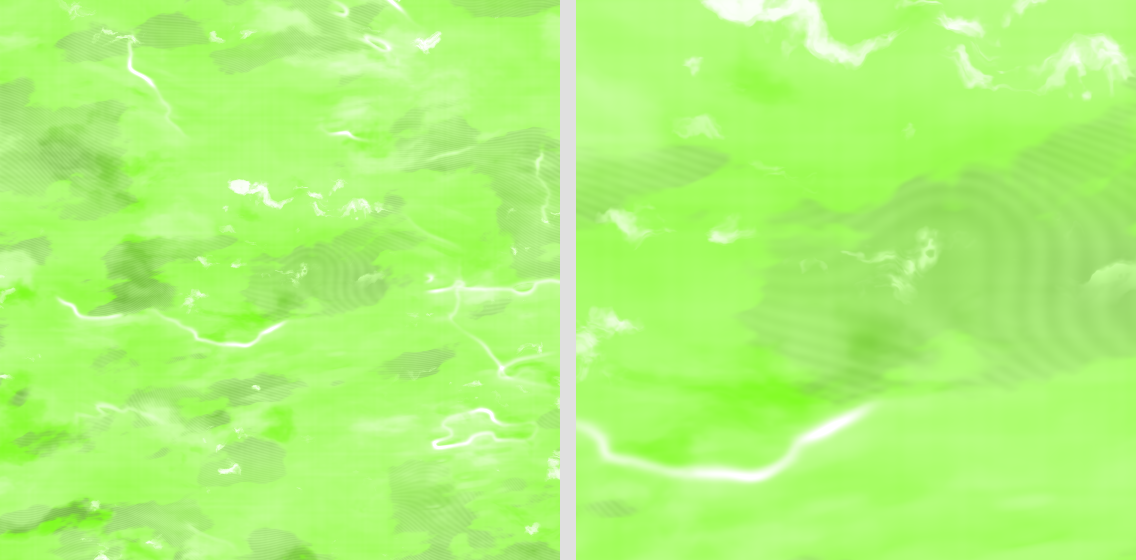
Left: the whole. Right: its middle third, enlarged.
A three.js fragment shader for this texture:

```glsl
// Glowing lime stone: soft horizontal blotches, dull hatched smears and broken
// white veins. One tone value runs from deep green to white; veins are contour
// lines of rough noise fields, smears are thresholded, tilted noise.
varying vec2 vUv;

const vec3 DEEP_GREEN = vec3(0.43, 0.985, 0.0);
const vec3 WHITE = vec3(1.0, 1.0, 1.0);
const vec3 DULL_GREEN = vec3(0.635, 0.865, 0.46);

const float BASE_TONE = 0.425;
const float BLOTCH_CONTRAST = 0.32;
const float DEEP_SPOT_DEPTH = 0.27;
const float PALE_WISP_LIFT = 0.17;
const vec2 BLOTCH_SCALE = vec2(5.0, 9.0);
const float SWIRL = 0.09;

const vec2 VEIN_SCALE = vec2(1.9, 4.0);
const float VEIN_WIDTH = 0.0042;
const float VEIN_GLOW = 0.5;
const float SHADE_WIDTH = 0.013;
const float SHADE_DEPTH = 0.2;

const vec2 SMEAR_SCALE = vec2(6.5, 15.0);
const float SMEAR_TILT = 0.2;
const float HATCH_LINES = 190.0;

float hash(vec2 cell) {
  vec3 q = fract(vec3(cell.xyx) * 0.1031);
  q += dot(q, q.yzx + 33.33);
  return fract((q.x + q.y) * q.z);
}

float noise(vec2 p) {
  vec2 i = floor(p);
  vec2 f = fract(p);
  f = f * f * f * (f * (f * 6.0 - 15.0) + 10.0);
  float low = mix(hash(i), hash(i + vec2(1.0, 0.0)), f.x);
  float high = mix(hash(i + vec2(0.0, 1.0)), hash(i + vec2(1.0, 1.0)), f.x);
  return mix(low, high, f.y);
}

float fbm(vec2 p) {
  float sum = 0.0;
  float weight = 0.516;
  for (int i = 0; i < 5; i++) {
    sum += weight * noise(p);
    p = p * 2.03 + vec2(17.3, 9.1);
    weight *= 0.5;
  }
  return sum;
}

vec2 swirl(vec2 p, float scale, float seed) {
  return vec2(fbm(p * scale + seed), fbm(p * scale + seed + 47.0)) - 0.5;
}

// Height field whose middle contour forms the veins.
float veinField(vec2 p, float slope, float seed) {
  vec2 q = vec2(p.x, p.y + slope * p.x) * VEIN_SCALE + seed;
  return noise(q) + 0.32 * noise(q * 2.9 + 7.0) + 0.15 * noise(q * 6.3)
       + 0.06 * noise(q * 14.0) - 0.765;
}

// Tone added by one set of veins: a bright core, darker above, paler below.
float veinTone(vec2 p, float tilt, float seed) {
  const float STEP = 0.0015;
  float height = veinField(p, tilt, seed);
  vec2 slope = vec2(veinField(p + vec2(STEP, 0.0), tilt, seed),
                    veinField(p + vec2(0.0, STEP), tilt, seed)) - height;
  slope /= STEP;
  float steepness = max(length(slope), 1.2);
  float dist = height / steepness;
  float side = dist * slope.y / steepness / SHADE_WIDTH;
  float present = smoothstep(0.48, 0.72, noise(p * vec2(4.5, 6.0) + seed * 1.7));
  float knots = smoothstep(0.2, 0.9, noise(p * vec2(16.0, 22.0) + seed));
  float core = exp(-dist * dist / (VEIN_WIDTH * VEIN_WIDTH));
  float halo = exp(-abs(dist) / SHADE_WIDTH);
  float shade = (0.08 - SHADE_DEPTH * side) * halo;
  return present * (VEIN_GLOW * (0.2 + knots) * core + shade);
}

// Small ragged white flecks, gathered in a few regions.
float fleckTone(vec2 p) {
  vec2 q = p + 0.05 * swirl(p, 22.0, 5.0);
  float fleck = smoothstep(0.70, 0.86, fbm(q * vec2(17.0, 32.0) + 5.0));
  return 0.45 * fleck * smoothstep(0.45, 0.7, noise(p * 5.0 + 31.0));
}

// Coverage of the dull smears, denser in the lower half.
float smearCover(vec2 p) {
  vec2 q = mat2(cos(SMEAR_TILT), -sin(SMEAR_TILT),
                sin(SMEAR_TILT), cos(SMEAR_TILT)) * p;
  q += 0.06 * swirl(p, 5.0, 70.0);
  float region = noise(p * vec2(2.5, 4.0) + 63.0) - 0.5;
  float body = fbm(q * SMEAR_SCALE + 9.0) + 0.24 * region + 0.1 * (0.5 - p.y);
  float opacity = 0.35 + 0.65 * noise(p * vec2(9.0, 14.0) + 55.0);
  return smoothstep(0.56, 0.63, body) * opacity;
}

// Fine brushed lines whose direction drifts across the canvas.
float hatch(vec2 p) {
  float bend = 0.16 * noise(p * 5.0 + 14.0);
  return sin(6.2832 * HATCH_LINES * (p.y + 0.3 * p.x + bend));
}

void main() {
  vec2 p = vUv;
  vec2 warped = p + SWIRL * swirl(p, 6.0, 20.0);

  // Soft blotches, deep spots, pale wisps and faint woven streaks
  float tone = BASE_TONE + BLOTCH_CONTRAST * (fbm(warped * BLOTCH_SCALE) - 0.5);
  float spots = fbm(warped * vec2(7.5, 13.0) + 130.0);
  float wisps = fbm(warped * vec2(6.0, 12.0) + 210.0);
  tone -= DEEP_SPOT_DEPTH * smoothstep(0.63, 0.86, spots);
  tone += PALE_WISP_LIFT * smoothstep(0.58, 0.8, wisps);
  tone += 0.05 * (noise(warped * vec2(30.0, 62.0)) - 0.5);
  tone += 0.03 * (noise(p * vec2(3.0, 190.0)) - 0.5);
  tone += 0.02 * (noise(p * vec2(190.0, 4.0)) - 0.5);

  tone += veinTone(p, 0.35, 40.0) + veinTone(p, -0.15, 83.0) + fleckTone(p);
  vec3 color = mix(DEEP_GREEN, WHITE, clamp(tone, 0.0, 1.0));

  // Dull smears stay below the bright veins
  float cover = smearCover(p) * (1.0 - smoothstep(0.52, 0.7, tone));
  vec3 dull = DULL_GREEN + 0.5 * (tone - BASE_TONE) + 0.018 * hatch(p);
  gl_FragColor = vec4(mix(color, dull, cover), 1.0);
}
```
